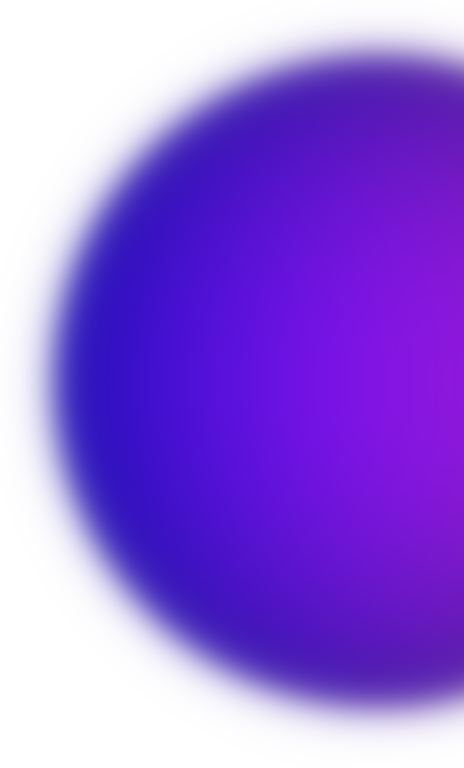
This background is drawn by a Shadertoy shader. Its source:

```glsl
// A soft-edged violet disc, blue at its left rim, running off the right side of a white ground.

// Geometry, in units of the canvas height
const vec2  DISC_CENTER = vec2(0.495, 0.504);
const float DISC_RADIUS = 0.426;
const float EDGE_BLUR   = 0.024;   // standard deviation of the edge softness

// Colours on the vertical axis of the disc, and their change towards the right
const vec3 GROUND     = vec3(1.0);
const vec3 CORE       = vec3(0.51, 0.08, 0.89);
const vec3 CORE_SHIFT = vec3(0.24, 0.04, -0.06);
const vec3 RIM        = vec3(0.26, 0.10, 0.64);
const vec3 RIM_SHIFT  = vec3(0.14, 0.04, -0.05);

// Logistic approximation of a Gaussian-blurred edge; 1 inside, 0 outside
float blurredEdge(float signedDistance, float sigma) {
    return 1.0 / (1.0 + exp(1.702 * signedDistance / sigma));
}

// Radial falloff from core to rim, with both colours tinted along x
vec3 discColor(vec2 p) {
    float across = clamp(p.x, -1.0, 1.0);
    float falloff = min(dot(p, p), 1.0);
    return mix(CORE + CORE_SHIFT * across, RIM + RIM_SHIFT * across, falloff);
}

void mainImage(out vec4 fragColor, in vec2 fragCoord) {
    vec2 offset = fragCoord / iResolution.y - DISC_CENTER;
    float coverage = blurredEdge(length(offset) - DISC_RADIUS, EDGE_BLUR);
    vec3 color = mix(GROUND, discColor(offset / DISC_RADIUS), coverage);
    fragColor = vec4(color, 1.0);
}
```
